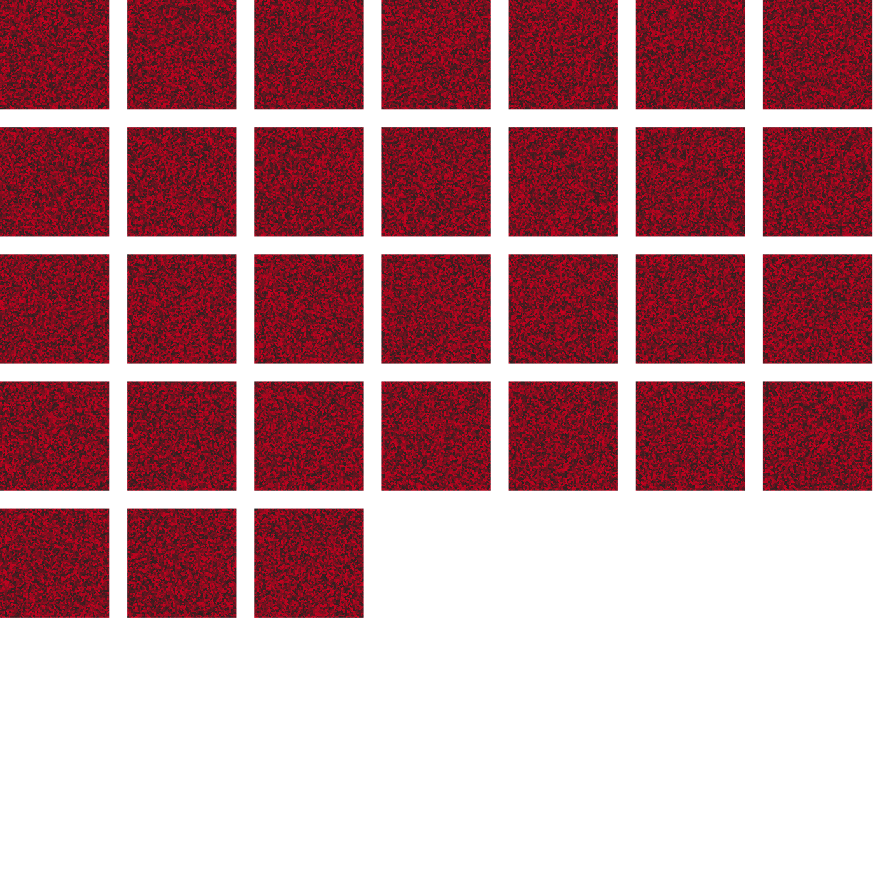
Reproduce this pattern procedurally as a three.js fragment shader.

```glsl
varying vec2 vUv;

const float COLUMNS = 7.0;
const float TILE_COUNT = 31.0;
const float PITCH = 0.1419;        // tile side plus gap
const float TILE_SIDE = 0.122;
const float GRAIN_CELLS = 512.0;   // grains across the canvas
const float GRAIN_JITTER = 0.8;

const vec3 PAPER = vec3(1.0);
const vec3 GRAIN_DARK = vec3(0.16, 0.13, 0.125);
const vec3 GRAIN_RED = vec3(0.79, 0.0, 0.12);

vec3 hash3(vec2 p) {
  vec3 q = fract(p.xyx * vec3(0.1031, 0.1030, 0.0973));
  q += dot(q, q.yxz + 33.33);
  return fract((q.xxy + q.yzz) * q.zyx);
}

// Cellular noise: random value of the nearest jittered point
float cellularGrain(vec2 p) {
  vec2 cell = floor(p);
  float nearest = 8.0;
  float value = 0.0;
  for (int j = -1; j <= 1; j++) {
    for (int i = -1; i <= 1; i++) {
      vec2 neighbour = cell + vec2(float(i), float(j));
      vec3 h = hash3(neighbour + 7.0);
      vec2 offset = neighbour + 0.5 + GRAIN_JITTER * (h.xy - 0.5) - p;
      float d = dot(offset, offset);
      if (d < nearest) {
        nearest = d;
        value = h.z;
      }
    }
  }
  return value;
}

// Smooth coverage of the tiles, filled row by row from the top left
float tileCoverage(vec2 p, vec2 pixel) {
  float halfGap = 0.5 * (PITCH - TILE_SIDE);
  vec2 index = floor((p + halfGap) / PITCH);
  vec2 local = p - index * PITCH - 0.5 * TILE_SIDE;
  vec2 edge = abs(local) - 0.5 * TILE_SIDE;
  vec2 inside = clamp(0.5 - edge / pixel, 0.0, 1.0);
  float order = index.y * COLUMNS + index.x;
  float present = step(order, TILE_COUNT - 0.5) * step(index.x, COLUMNS - 0.5);
  return inside.x * inside.y * present;
}

void main() {
  vec2 fromTopLeft = vec2(vUv.x, 1.0 - vUv.y);
  vec2 pixel = max(fwidth(vUv), vec2(1e-5));

  // Speckled red fill
  float grain = cellularGrain(fromTopLeft * GRAIN_CELLS);
  vec3 fill = mix(GRAIN_DARK, GRAIN_RED, grain);

  vec3 color = mix(PAPER, fill, tileCoverage(fromTopLeft, pixel));
  gl_FragColor = vec4(color, 1.0);
}
```
